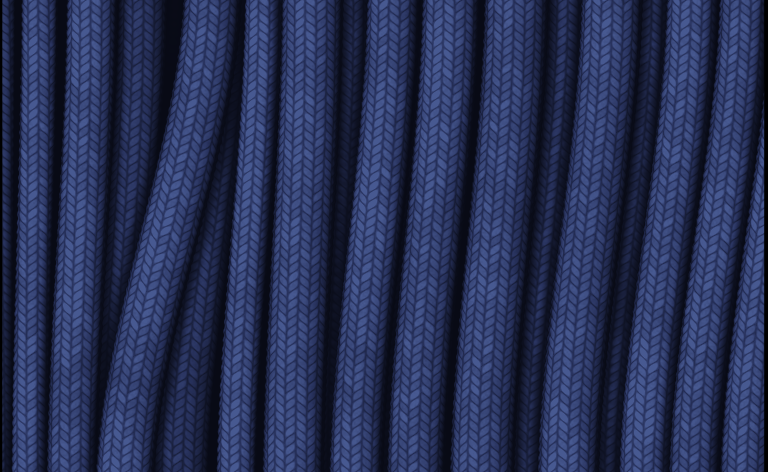
A Shadertoy shader for this texture:

```glsl
const vec3 SHADOW = vec3(0.030, 0.038, 0.080);
const vec3 BODY = vec3(0.155, 0.195, 0.365);
const vec3 LIGHT = vec3(0.280, 0.350, 0.570);
const float ROW = 0.0118;          // stitch pitch along a cord
const float COLUMN = 0.0146;       // stitch pitch around a cord
const float STITCH_SLANT = 0.85;
const float BEND = 0.7;            // how strongly cords ease into an S
const float SHADOW_REACH = 0.020;
const float SHADOW_DEPTH = 0.22;
const float BACK_DIM = 0.62;
const float BORDER_LEFT = 0.003;
const float BORDER_RIGHT = 0.995;

// Cords: x at the top, x at the bottom, radius, in canvas widths
const int BACK_COUNT = 7;
const vec3 BACK[BACK_COUNT] = vec3[](
    vec3(0.008, 0.004, 0.012), vec3(0.186, 0.150, 0.032),
    vec3(0.300, 0.235, 0.038), vec3(0.457, 0.425, 0.028),
    vec3(0.548, 0.500, 0.020), vec3(0.742, 0.690, 0.030),
    vec3(0.850, 0.790, 0.028));
const int FRONT_COUNT = 12;
const vec3 FRONT[FRONT_COUNT] = vec3[](
    vec3(0.052, 0.039, 0.024), vec3(0.120, 0.094, 0.033),
    vec3(0.277, 0.163, 0.038), vec3(0.345, 0.308, 0.026),
    vec3(0.407, 0.382, 0.040), vec3(0.513, 0.464, 0.035),
    vec3(0.588, 0.542, 0.038), vec3(0.673, 0.628, 0.042),
    vec3(0.797, 0.740, 0.040), vec3(0.903, 0.841, 0.035),
    vec3(0.971, 0.905, 0.034), vec3(1.036, 0.971, 0.033));

float hash(vec2 p) {
    vec3 q = fract(vec3(p.xyx) * 0.1031);
    q += dot(q, q.yzx + 33.33);
    return fract((q.x + q.y) * q.z);
}

float noise(vec2 p) {
    vec2 i = floor(p), f = fract(p);
    f = f * f * (3.0 - 2.0 * f);
    return mix(mix(hash(i), hash(i + vec2(1, 0)), f.x),
               mix(hash(i + vec2(0, 1)), hash(i + vec2(1, 1)), f.x), f.y);
}

// Herringbone of rounded stitches, slanting the other way in each column
float braid(float around, float along, float seed) {
    float column = floor(around);
    float parity = mod(column, 2.0);
    float fx = around - column;
    float v = along / ROW + (parity * 2.0 - 1.0) * (fx - 0.5) * STITCH_SLANT + 0.5 * parity;
    float row = floor(v);
    float fy = v - row;
    float bulge = 16.0 * fx * (1.0 - fx) * fy * (1.0 - fy);
    float tone = 0.88 + 0.24 * hash(vec2(column + 40.0 + seed * 17.0, row + 9.0));
    return mix(0.60, 1.12, smoothstep(0.0, 0.65, bulge)) * tone;
}

// Lays one cord and its soft shadow over the light gathered so far
float layCord(float below, vec3 cord, float seed, float dim, vec2 p, float aspect, float px) {
    float t = p.y / aspect;
    float ease = mix(t, t * t * (3.0 - 2.0 * t), BEND);
    float slope = (cord.x - cord.y) / aspect * mix(1.0, 6.0 * t * (1.0 - t), BEND);
    float x = (p.x - mix(cord.y, cord.x, ease)) * inversesqrt(1.0 + slope * slope);
    float along = p.y + x * slope;

    // Bumpy outline
    float radius = cord.z + 0.0006 * sin(along / ROW * 6.2832 + sign(x));
    float edge = abs(x) - radius;
    float s = clamp(x / radius, -1.0, 1.0);
    float facing = sqrt(1.0 - s * s);

    // Round shading, lit from the left
    float shade = max(facing * 0.80 - s * 0.30, 0.05) * smoothstep(-0.1, 0.65, facing);
    float around = asin(s) * radius / COLUMN + hash(vec2(seed, 3.0)) + along * 1.5;
    float wear = 0.88 + 0.24 * noise(vec2(seed * 7.3, along * 9.0));
    float fibre = 0.94 + 0.12 * noise(vec2(x * 420.0 + seed * 31.0, along * 420.0));
    float cordLight = shade * braid(around, along, seed) * wear * fibre * dim;

    below *= mix(SHADOW_DEPTH, 1.0, smoothstep(0.0, SHADOW_REACH, edge));
    return mix(below, cordLight, smoothstep(px, -px, edge));
}

void mainImage(out vec4 fragColor, in vec2 fragCoord) {
    vec2 p = fragCoord / iResolution.x;
    float aspect = iResolution.y / iResolution.x;
    float px = 0.75 / iResolution.x;

    // Sunken cords, then the top layer
    float light = 0.04;
    for (int i = 0; i < BACK_COUNT; i++)
        light = layCord(light, BACK[i], float(i) + 20.0, BACK_DIM, p, aspect, px);
    for (int i = 0; i < FRONT_COUNT; i++)
        light = layCord(light, FRONT[i], float(i) + 1.0, 1.0, p, aspect, px);

    // Light to dyed colour
    vec3 color = mix(SHADOW, BODY, clamp(light * 2.0, 0.0, 1.0));
    color = mix(color, LIGHT, clamp(light * 2.0 - 1.0, 0.0, 1.0));

    // Dark side borders
    color *= smoothstep(-px, px, p.x - BORDER_LEFT) * smoothstep(-px, px, BORDER_RIGHT - p.x);
    fragColor = vec4(color, 1.0);
}
```
